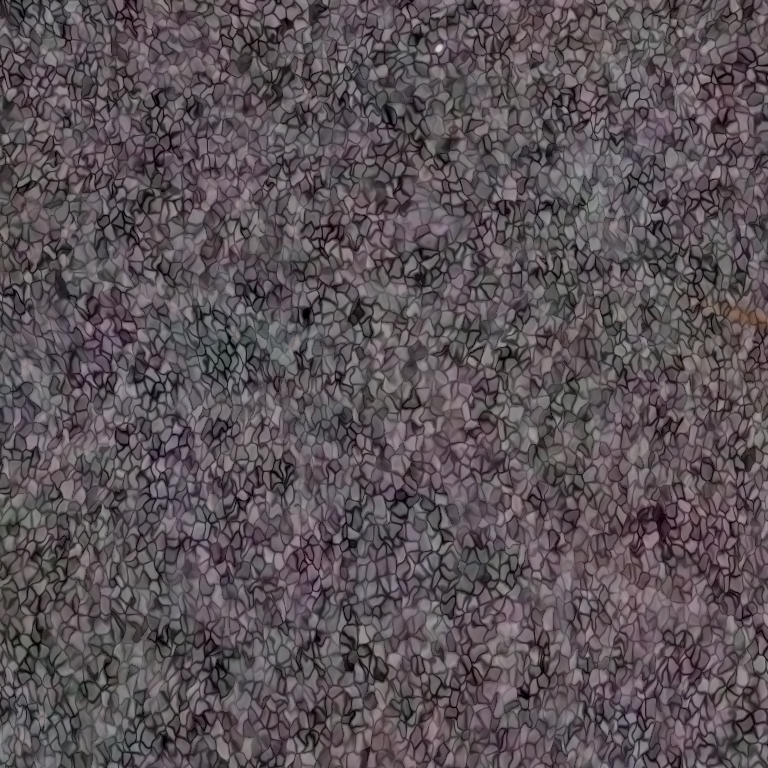
Write a three.js fragment shader that draws this texture.

```glsl
// Worn asphalt: small upright stone grains split by soft dark gaps.
// A warped, stretched Voronoi field gives the grains; layered value noise adds
// mottling and faint colour drift, and sparse pebbles and specks lie on top.

varying vec2 vUv;

const vec2 GRAIN_COUNT = vec2(86.0, 54.0);   // grains across and up
const float FORESHORTEN = 0.14;              // finer grains towards the top
const float LEAN_AMOUNT = 0.055;             // sideways drift that tilts grains
const float GRAIN_WARP = 0.75;               // irregularity of the outlines
const float GAP_SOFTNESS = 0.42;
const float GAP_DEPTH = 0.21;
const float GRAIN_CONTRAST = 0.19;
const float MOTTLE_CONTRAST = 0.20;
const float PATCH_CONTRAST = 0.07;
const float BASE_TONE = 0.43;

const vec3 STONE_TINT = vec3(0.012, -0.021, -0.003);
const vec3 GREEN_DRIFT = vec3(-0.050, 0.022, -0.022);
const vec3 WARM_DRIFT = vec3(0.030, 0.006, -0.040);
const vec3 PEBBLE_COLOUR = vec3(0.60, 0.56, 0.57);
const vec3 SPECK_COLOUR = vec3(0.88, 0.86, 0.87);
const vec3 RUST_COLOUR = vec3(0.55, 0.38, 0.25);

float hash(vec2 p) {
  vec3 q = fract(p.xyx * 0.1031);
  q += dot(q, q.yzx + 33.33);
  return fract((q.x + q.y) * q.z);
}

vec2 hash2(vec2 p) {
  return vec2(hash(p + 17.0), hash(p + 71.0));
}

float noise(vec2 p) {
  vec2 cell = floor(p);
  vec2 f = fract(p);
  f = f * f * (3.0 - 2.0 * f);
  float low = mix(hash(cell), hash(cell + vec2(1.0, 0.0)), f.x);
  float high = mix(hash(cell + vec2(0.0, 1.0)), hash(cell + 1.0), f.x);
  return mix(low, high, f.y);
}

// Noise centred on zero, in two octaves.
float drift(vec2 p) {
  return 0.65 * noise(p) + 0.35 * noise(p * 2.1 + 9.0) - 0.5;
}

// x: distance measure from the gap, y: random tone of the grain.
vec2 grains(vec2 p) {
  vec2 cell = floor(p);
  float nearest = 9.0;
  float second = 9.0;
  float tone = 0.0;
  for (int j = -1; j <= 1; j++) {
    for (int i = -1; i <= 1; i++) {
      vec2 id = cell + vec2(float(i), float(j));
      float d = length(id + hash2(id) - p);
      if (d < nearest) {
        second = nearest;
        nearest = d;
        tone = hash(id + 131.0);
      } else {
        second = min(second, d);
      }
    }
  }
  return vec2(second - nearest, tone);
}

// Sparse upright ellipses on a jittered grid; returns their coverage.
float scatter(vec2 p, float count, float share, vec2 radius, float soft) {
  vec2 q = p * count;
  vec2 id = floor(q);
  vec2 offset = (fract(q) - 0.3 - 0.4 * hash2(id)) / count;
  offset.x -= offset.y * (hash(id + 43.0) - 0.5);
  float size = mix(0.65, 1.1, hash(id + 29.0));
  float d = length(offset / (radius * size));
  return step(1.0 - share, hash(id + 7.0)) * (1.0 - smoothstep(1.0 - soft, 1.0 + soft, d));
}

void main() {
  // Lean and warp the grain coordinates.
  vec2 p = vUv;
  p.y += FORESHORTEN * p.y * p.y;
  p.x += LEAN_AMOUNT * drift(vUv * 4.5 + 3.0);
  vec2 g = p * GRAIN_COUNT;
  g += GRAIN_WARP * (vec2(noise(g * 1.3), noise(g * 1.3 + 50.0)) - 0.5);

  // Grain bodies, uneven gaps and mottling.
  vec2 grain = grains(g);
  float gap = 1.0 - smoothstep(0.0, GAP_SOFTNESS, grain.x);
  gap *= mix(0.35, 1.65, noise(g * 0.55 + 20.0));
  float tone = BASE_TONE - GAP_DEPTH * gap;
  tone += GRAIN_CONTRAST * (grain.y - 0.5);
  tone += MOTTLE_CONTRAST * drift(g * 1.25 + 80.0);
  tone += PATCH_CONTRAST * drift(vUv * 6.0 + 40.0) + 0.025 * (vUv.x - 0.5);

  // Faint colour drift, greener on the left.
  float green = drift(vUv * 7.0 + 11.0) + drift(vUv * 30.0 + 5.0) + 0.25 * (0.5 - vUv.x);
  float warm = drift(vUv * 4.0 + 61.0) + 0.7 * drift(vUv * 34.0 + 23.0);
  vec3 colour = vec3(tone) + STONE_TINT + GREEN_DRIFT * green + WARM_DRIFT * warm;

  // Pale pebbles, bright specks and one rusty smear at the right edge.
  float pebble = scatter(p, 24.0, 0.07, vec2(0.008, 0.012), 0.3);
  colour = mix(colour, PEBBLE_COLOUR * (0.8 + 0.4 * noise(g * 1.6)), 0.6 * pebble);
  float speck = scatter(p + 0.37, 10.0, 0.05, vec2(0.004, 0.007), 0.45);
  colour = mix(colour, SPECK_COLOUR, 0.9 * speck);
  vec2 smear = (vUv - vec2(0.98, 0.585)) / vec2(0.05, 0.012);
  smear.y += smear.x * 1.2;
  colour = mix(colour, RUST_COLOUR * (0.6 + tone), 0.55 * exp(-dot(smear, smear)));

  gl_FragColor = vec4(clamp(colour, 0.0, 1.0), 1.0);
}
```
